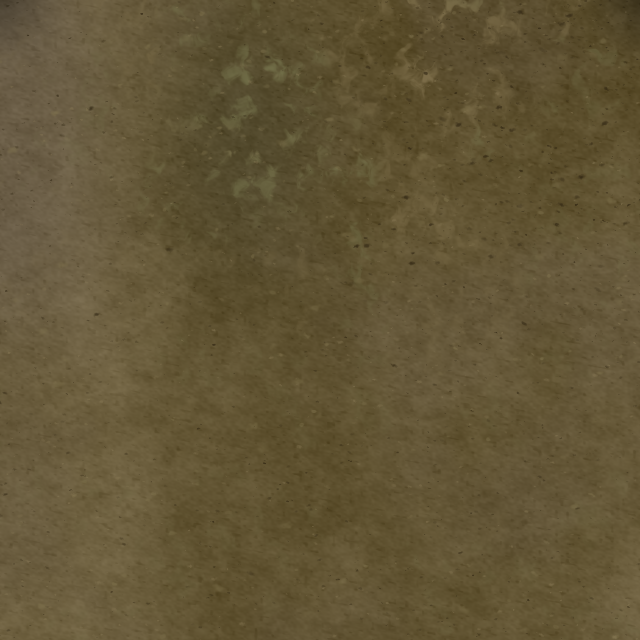
Give the GLSL for this texture, as a Shadertoy shader.

```glsl
// Worn olive-brown earthen wall with fine slanted grain, pale chips and dark pits.

float hash(vec2 p) {
    vec3 q = fract(vec3(p.xyx) * 0.1031);
    q += dot(q, q.yzx + 33.33);
    return fract((q.x + q.y) * q.z);
}

float noise(vec2 p) {
    vec2 i = floor(p), f = fract(p);
    f = f * f * (3.0 - 2.0 * f);
    return mix(mix(hash(i), hash(i + vec2(1, 0)), f.x),
               mix(hash(i + vec2(0, 1)), hash(i + vec2(1, 1)), f.x), f.y);
}

float fbm(vec2 p) {
    float sum = 0.0, amp = 0.5;
    for (int i = 0; i < 4; i++) {
        sum += amp * noise(p);
        p = mat2(1.6, 1.2, -1.2, 1.6) * p + 17.3;
        amp *= 0.5;
    }
    return sum / 0.9375;
}

// Soft irregular ellipses scattered one per grid cell; chance sets how many appear.
float specks(vec2 p, float cells, float chance, float seed) {
    vec2 g = p * cells, id = floor(g);
    float cover = 0.0;
    for (int y = -1; y <= 1; y++)
    for (int x = -1; x <= 1; x++) {
        vec2 cell = id + vec2(x, y);
        vec2 key = cell + seed;
        vec2 centre = cell + vec2(hash(key), hash(key + 51.7));
        float size = mix(0.1, 0.28, pow(hash(key + 93.1), 3.0));
        vec2 d = (g - centre) * vec2(0.75, 1.25);
        d.y += d.x * (hash(key + 11.9) - 0.4);
        float edge = length(d) + 0.2 * (noise(g * 5.0) - 0.5);
        float strength = step(hash(key + 29.3), chance) * mix(0.3, 1.0, hash(key + 71.5));
        cover = max(cover, strength * (1.0 - smoothstep(size * 0.2, size * 1.6, edge)));
    }
    return cover;
}

void mainImage(out vec4 fragColor, in vec2 fragCoord) {
    vec2 p = fragCoord / iResolution.xy;

    // Broad lighting and upright stains
    float stain = fbm(p * vec2(6.0, 3.0) + 4.0) - 0.5;
    float tone = 0.40 + 0.50 * (1.0 - smoothstep(0.0, 0.42, p.x));
    tone -= 0.42 * smoothstep(0.35, 1.0, p.y) * smoothstep(0.25, 0.8, p.x);
    tone += 0.32 * smoothstep(0.86, 1.0, p.x) * (1.0 - smoothstep(0.5, 0.9, p.y));
    tone += 0.85 * stain + 0.5 * (fbm(p * 15.0 + 30.0) - 0.5);
    vec3 col = mix(vec3(0.335, 0.283, 0.148), vec3(0.445, 0.390, 0.262), tone);

    // Grey bloom on the left and faint dusty haze
    float bloom = (1.0 - smoothstep(0.0, 0.26, p.x)) * smoothstep(0.3, 0.7, p.y);
    col = mix(col, vec3(0.425, 0.375, 0.305), 0.75 * bloom);
    float haze = smoothstep(0.45, 0.7, fbm(p * 4.0 + 61.0));
    col = mix(col, vec3(0.400, 0.347, 0.252), 0.4 * haze);

    // Greenish shade above the middle
    vec2 offset = (p - vec2(0.38, 0.79)) * vec2(7.5, 4.5);
    float shade = exp(-dot(offset, offset));
    col = mix(col, vec3(0.310, 0.283, 0.180), 0.65 * shade);

    // Fine grain on a gentle downward slant, over a softer mottle
    vec2 slant = vec2(p.x, p.y + 0.18 * p.x);
    float grain = noise(slant * vec2(140.0, 230.0)) + 0.7 * noise(slant * vec2(230.0, 310.0) + 8.0) - 0.85;
    float mottle = fbm(slant * vec2(38.0, 55.0) + 90.0) - 0.5;
    col += 0.033 * grain + 0.065 * mottle;
    col -= 0.035 * smoothstep(0.75, 1.0, noise(slant * vec2(115.0, 190.0) + 40.0));

    // Pale crumbled chips, clustered around the upper middle
    float upper = smoothstep(0.4, 0.9, p.y) * smoothstep(0.12, 0.32, p.x);
    upper *= 1.0 - 0.6 * smoothstep(0.65, 0.85, p.x);
    vec2 warp = p + 0.016 * vec2(noise(p * 70.0), noise(p * 70.0 + 9.0));
    float cluster = smoothstep(0.4, 0.62, fbm(p * 7.0 + 12.0));
    float chips = smoothstep(0.52, 0.8, fbm(warp * vec2(44.0, 38.0) + 70.0));
    chips *= mix(0.15, 0.95, upper * (0.35 + 0.65 * cluster));
    vec3 chipColor = mix(vec3(0.49, 0.43, 0.29), vec3(0.45, 0.44, 0.29), smoothstep(0.5, 0.7, noise(p * 9.0)));
    col = mix(col, chipColor, chips);
    float flakes = specks(p, 42.0, 0.06 + 0.16 * upper, 5.0);
    col = mix(col, vec3(0.51, 0.46, 0.31), 0.5 * flakes);
    col = mix(col, vec3(0.53, 0.47, 0.33), 0.5 * specks(p, 90.0, 0.07, 140.0));

    // Dark pits, thicker at the upper right
    float pitArea = smoothstep(0.35, 0.7, p.y) * smoothstep(0.4, 0.75, p.x);
    col = mix(col, vec3(0.17, 0.13, 0.06), 0.65 * specks(p, 72.0, 0.02 + 0.12 * pitArea, 210.0));
    col = mix(col, vec3(0.20, 0.16, 0.08), 0.45 * specks(p, 115.0, 0.07 + 0.1 * pitArea, 320.0));

    // Darkened top corners
    float corner = smoothstep(0.38, 0.52, abs(p.x - 0.5)) * smoothstep(0.88, 1.02, p.y);
    col *= 1.0 - 0.35 * corner;

    fragColor = vec4(col, 1.0);
}
```
